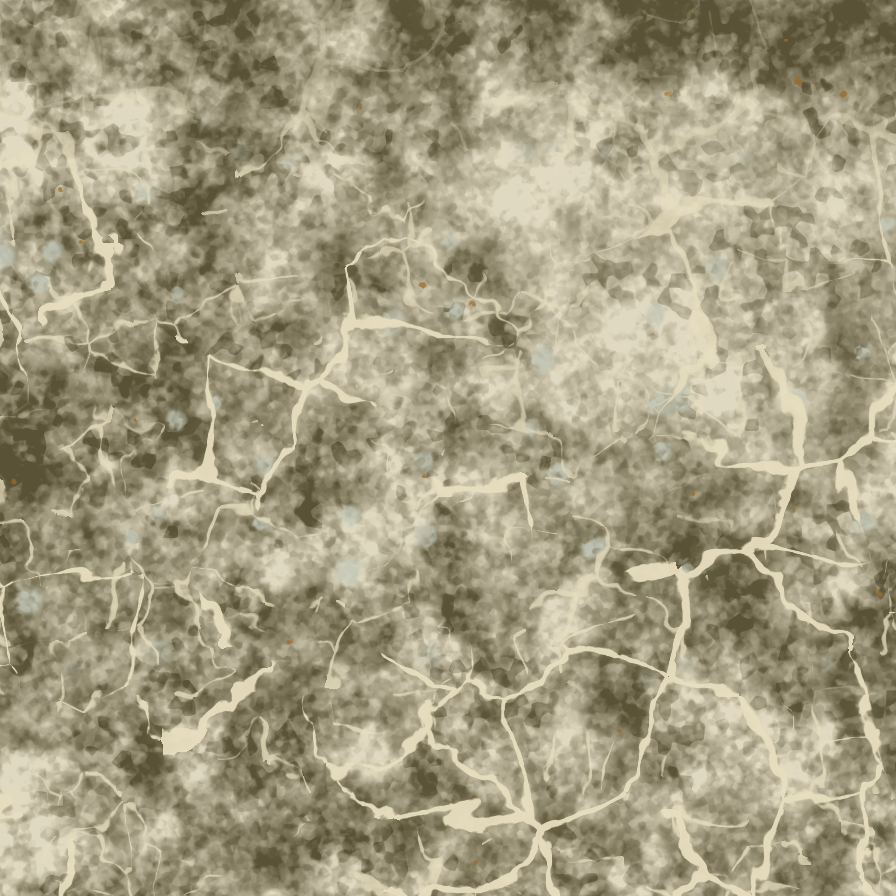
Write a WebGL 2 fragment shader that draws this texture.

```glsl
#version 300 es
precision highp float;
// Weathered plaster: grainy olive stains with a broad pale area, veined by
// cream cracks along the edges of warped Voronoi cells, then dotted with
// bluish lichen and a few rust specks. All noise is cellular or layered sines.
uniform vec2 u_resolution;
out vec4 fragColor;

const vec3 CREAM = vec3(0.91, 0.87, 0.75);
const vec3 LICHEN = vec3(0.76, 0.78, 0.72);
const vec3 RUST = vec3(0.60, 0.42, 0.14);

vec3 hash(vec2 cell) {
  vec3 q = fract(cell.xyx * vec3(0.1031, 0.1030, 0.0973));
  q += dot(q, q.yxz + 33.33);
  return fract((q.xxy + q.yzz) * q.zyx);
}

// Smooth cellular noise: random cell values blended by distance.
float cellNoise(vec2 p) {
  vec2 cell = floor(p), f = fract(p), sum = vec2(0.0);
  for (int y = -1; y <= 1; y++)
    for (int x = -1; x <= 1; x++) {
      vec2 o = vec2(x, y);
      vec3 h = hash(cell + o);
      vec2 d = o + h.xy - f;
      sum += exp(-8.0 * dot(d, d)) * vec2(h.z, 1.0);
    }
  return sum.x / sum.y;
}

float layeredNoise(vec2 p, int layers, float gain) {
  float sum = 0.0, total = 0.0, weight = 1.0;
  for (int i = 0; i < layers; i++) {
    sum += weight * cellNoise(p);
    total += weight;
    weight *= gain;
    p = mat2(1.6, 1.2, -1.2, 1.6) * p + 17.3;
  }
  return sum / total;
}

// Distance to the nearest Voronoi edge, and a random value for that edge.
vec2 voronoiEdge(vec2 p) {
  vec2 cell = floor(p), f = fract(p), nearCell = vec2(0.0), nearDir = vec2(0.0);
  float best = 9.0;
  for (int y = -1; y <= 1; y++)
    for (int x = -1; x <= 1; x++) {
      vec2 o = vec2(x, y), d = o + hash(cell + o).xy - f;
      if (dot(d, d) < best) { best = dot(d, d); nearCell = o; nearDir = d; }
    }
  vec2 edge = vec2(9.0, 0.0);
  for (int y = -2; y <= 2; y++)
    for (int x = -2; x <= 2; x++) {
      vec2 o = nearCell + vec2(x, y), d = o + hash(cell + o).xy - f;
      vec2 gap = d - nearDir;
      if (dot(gap, gap) < 1e-4) continue;
      float dist = dot(0.5 * (nearDir + d), normalize(gap));
      if (dist < edge.x) edge = vec2(dist, hash(2.0 * cell + o + nearCell).z);
    }
  return edge;
}

vec2 wobble(vec2 p) {
  return 0.012 * sin(p.yx * vec2(19.0, 23.0) + 2.0 * sin(p * 31.0))
       + 0.004 * sin(p.yx * vec2(83.0, 71.0) + 2.5 * sin(p * 97.0));
}

// Broken crack lines; returns (core, halo) coverage.
vec2 cracks(vec2 p, float scale, float halfWidth, float keep, float ragged) {
  vec2 edge = voronoiEdge((p + wobble(p)) * scale);
  float swell = cellNoise(p * scale * 0.9 + 41.0);
  float strength = smoothstep(0.2, 0.6, swell) * smoothstep(keep + 0.1, keep - 0.1, edge.y);
  float width = halfWidth * strength * (0.6 + 1.3 * swell * swell);
  float dist = edge.x / scale + 0.005 * (ragged - 0.5);
  float soft = max(0.0014, 1.0 / u_resolution.y);
  float core = smoothstep(width + soft, width - soft, dist) * smoothstep(0.0, 0.35, strength);
  return vec2(core, strength * exp(-max(dist, 0.0) / (3.0 * halfWidth)));
}

// Scattered soft discs; share is the fraction of cells that hold one.
float dots(vec2 p, float scale, float share, float radius) {
  vec2 cell = floor(p * scale), f = fract(p * scale);
  float cover = 0.0;
  for (int y = -1; y <= 1; y++)
    for (int x = -1; x <= 1; x++) {
      vec2 o = vec2(x, y);
      vec3 h = hash(cell + o + 211.0);
      float r = radius * (0.6 + 0.6 * fract(h.z * 57.0));
      float d = length(o + h.xy - f);
      cover = max(cover, step(h.z, share) * smoothstep(r * 1.2, r * 0.6, d));
    }
  return cover;
}

float glow(vec2 p, vec2 center, vec2 size) {
  vec2 d = (p - center) / size;
  return exp(-dot(d, d));
}

void main() {
  vec2 p = gl_FragCoord.xy / u_resolution.y;
  float fine = cellNoise(p * 150.0);
  float grain = cellNoise(p * 75.0 + 9.0);

  // Broad light and dark areas, then stains and dark specks.
  float pale = glow(p, vec2(0.76, 0.70), vec2(0.36, 0.22));
  float tone = 0.64 + 0.13 * pale - 0.15 * smoothstep(0.86, 1.0, p.y)
             - 0.08 * glow(p, vec2(0.12, 0.52), vec2(0.22, 0.2))
             - 0.07 * glow(p, vec2(0.68, 0.2), vec2(0.35, 0.2))
             + 0.05 * glow(p, vec2(0.08, 0.12), vec2(0.2, 0.12));
  float stain = layeredNoise(p * 9.0 + 3.0, 5, 0.85);
  tone += mix(1.15, 0.7, pale) * (stain - 0.5) + 0.10 * (fine - 0.5);
  tone -= 0.16 * smoothstep(0.62, 0.85, grain) * smoothstep(0.35, 0.65, cellNoise(p * 14.0 + 70.0));
  tone = clamp(tone, 0.35, 0.88);
  vec3 color = vec3(tone, tone - 0.028, tone - 0.15 + 0.03 * tone);

  // Lichen and rust.
  float band = smoothstep(0.18, 0.35, p.y) * smoothstep(0.9, 0.75, p.y);
  vec2 frayed = p + 0.006 * (vec2(fine, grain) - 0.5);
  color = mix(color, LICHEN, band * dots(frayed, 20.0, 0.17, 0.27) * (0.45 + 0.5 * fine));
  color = mix(color, RUST, 0.75 * dots(frayed + 0.37, 45.0, 0.008, 0.2));

  // Main cracks and a thinner web, fading towards the top.
  float ragged = mix(fine, grain, 0.5);
  vec2 veins = max(cracks(p, 8.0, 0.0036, 0.72, ragged),
                   0.7 * cracks(p + 5.3, 17.0, 0.0018, 0.42, ragged));
  veins *= mix(1.0, 0.25, smoothstep(0.72, 0.95, p.y)) * (1.0 - 0.3 * pale);
  color = mix(color, CREAM, clamp(0.92 * veins.x + 0.22 * veins.y, 0.0, 0.95));

  fragColor = vec4(color, 1.0);
}
```
